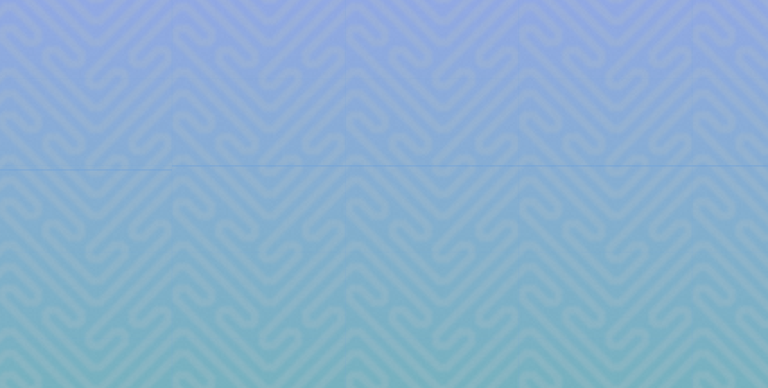
Reproduce this pattern procedurally as a WebGL 1 fragment shader.

```glsl
precision highp float;
// Fine diagonal meander of short folded ribbons over a lilac-to-teal gradient, with faint tile seams.

uniform vec2 u_resolution;

const float TILES_ACROSS = 4.43;           // repeats over the canvas width
const vec2 TILE = vec2(16.0, 8.0);         // one repeat, in lattice steps
const vec2 ORIGIN = vec2(0.224, 0.2155);   // tile corner from the top left, in widths
const float CORNER_CUT = 0.36;
const float HALF_WIDTH = 0.36;
const float SOFTNESS = 0.22;
const vec3 TOP_COLOR = vec3(0.566, 0.660, 0.890);
const vec3 MIDDLE_COLOR = vec3(0.520, 0.682, 0.818);
const vec3 BOTTOM_COLOR = vec3(0.465, 0.695, 0.748);
const vec3 RIBBON_TINT = vec3(0.69, 0.75, 0.78);
const float RIBBON_OPACITY = 0.28;
const vec3 SEAM_COLOR = vec3(0.43, 0.63, 0.85);
const float SEAM_HALF_WIDTH = 0.0008;
const float GRAIN = 0.008;

float hash(vec2 p) {
  return fract(sin(dot(p, vec2(127.1, 311.7))) * 43758.5);
}

// Signed length of a move: a lead-in, a short fold back, then a lead-out.
// The two strands fold at opposite ends of each diagonal band.
float runLength(float i, float strand) {
  float k = mod(i, 5.0);
  float late = abs(step(4.5, mod(i, 10.0)) - strand);
  if (k < 0.5) return mix(3.0, 7.0, late);
  if (k > 3.5) return mix(9.0, 5.0, late);
  return abs(k - 2.0) < 0.5 ? -2.0 : -1.0;
}

// The second half of the path swaps the two diagonals.
float moveSlope(float i) {
  float turn = mod(mod(i, 5.0), 2.0);
  float secondHalf = step(4.5, mod(i, 10.0));
  return 1.0 - 2.0 * abs(turn - secondHalf);
}

// Distance to the closest repeated copy of a segment.
float segmentDistance(vec2 p, vec2 a, vec2 b, float slope) {
  vec2 q = p - 0.5 * (a + b);
  q.x -= TILE.x * floor(q.x / TILE.x + 0.5);
  q.y -= TILE.y * floor((q.y - slope * q.x) / TILE.y + 0.5);
  vec2 halfSpan = 0.5 * (b - a);
  float t = clamp(dot(q, halfSpan) / dot(halfSpan, halfSpan), -1.0, 1.0);
  return length(q - halfSpan * t);
}

// Walk one folded strand, bevelling each corner.
float strandDistance(vec2 p, vec2 start, float strand) {
  vec2 node = start;
  float d = 100.0;
  for (int n = 0; n < 10; n++) {
    float i = float(n);
    float slope = moveSlope(i);
    float run = runLength(i, strand);
    vec2 axis = vec2(1.0, slope);
    vec2 cut = axis * sign(run) * CORNER_CUT;
    vec2 nextNode = node + axis * run;
    vec2 nextAxis = vec2(1.0, moveSlope(i + 1.0));
    vec2 nextCut = nextAxis * sign(runLength(i + 1.0, strand)) * CORNER_CUT;
    d = min(d, segmentDistance(p, node + cut, nextNode - cut, slope));
    d = min(d, segmentDistance(p, nextNode - cut, nextNode + nextCut, 0.0));
    node = nextNode;
  }
  return d;
}

float hairline(float d, float pixel) {
  return 1.0 - smoothstep(0.0, SEAM_HALF_WIDTH + 0.5 * pixel, abs(d));
}

void main() {
  float pixel = 1.0 / u_resolution.x;
  vec2 p = vec2(gl_FragCoord.x, u_resolution.y - gl_FragCoord.y) * pixel;
  float height = gl_FragCoord.y / u_resolution.y;
  float stepsAcross = TILES_ACROSS * TILE.x;
  vec2 lattice = (p - ORIGIN) * stepsAcross;

  // Vertical gradient
  vec3 color = mix(BOTTOM_COLOR, MIDDLE_COLOR, clamp(height * 2.0, 0.0, 1.0));
  color = mix(color, TOP_COLOR, clamp(height * 2.0 - 1.0, 0.0, 1.0));

  // Two interlocking soft ribbons
  float edge = SOFTNESS + 0.5 * pixel * stepsAcross;
  float d = strandDistance(lattice, vec2(1.0), 0.0);
  d = min(d, strandDistance(lattice, vec2(1.0, TILE.y - 1.0), 1.0));
  float ribbon = 1.0 - smoothstep(HALF_WIDTH - edge, HALF_WIDTH + edge, d);
  color = mix(color, RIBBON_TINT, RIBBON_OPACITY * ribbon);

  // One stepped horizontal seam, then fainter tile joints
  float seamY = ORIGIN.y + mix(0.0058, 0.0006, step(ORIGIN.x, p.x));
  color = mix(color, SEAM_COLOR, 0.6 * hairline(p.y - seamY, pixel));
  vec2 tilePos = lattice / TILE;
  vec2 joint = (tilePos - floor(tilePos + 0.5)) * TILE / stepsAcross;
  color = mix(color, SEAM_COLOR, 0.14 * hairline(joint.x, pixel));
  color = mix(color, SEAM_COLOR, 0.10 * hairline(joint.y, pixel));

  // Fine grain
  color += GRAIN * (hash(floor(p * 340.0)) - 0.5);
  gl_FragColor = vec4(color, 1.0);
}
```
